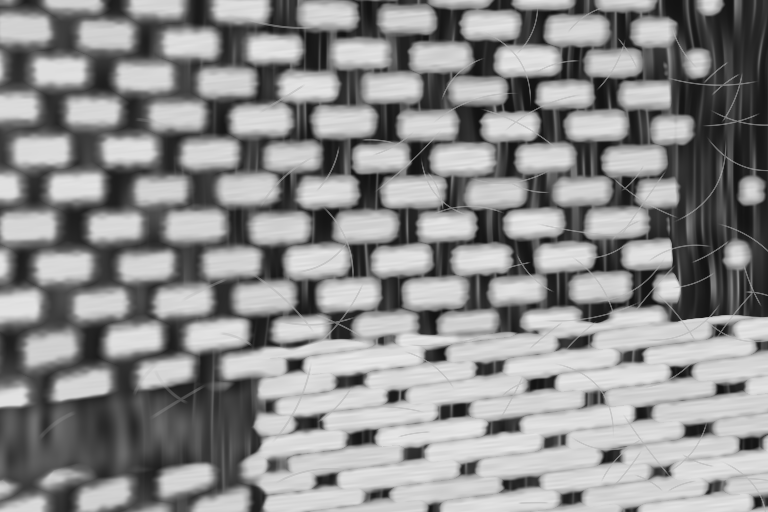
This texture is drawn by a WebGL 2 fragment shader. Its source:

```glsl
#version 300 es
precision highp float;
// Macro view of a woven cloth: a plain weave of plump pale threads over dark warp,
// a satin weave below, a bare dark strip at the right and a frayed pit at the left.
// Each weave is a sheared lattice of rounded boxes; focus softens toward the left.
uniform vec2 u_resolution;
out vec4 fragColor;

const float WARP_DARK = 0.07;
const float THREAD_EDGE = 0.50;
const float THREAD_LIGHT = 0.85;
const float HAIR_GRAY = 0.70;
const int HAIR_COUNT = 90;

float hash(vec2 p) {
  vec3 q = fract(p.xyx * vec3(0.1031, 0.1030, 0.0973));
  q += dot(q, q.yzx + 33.33);
  return fract((q.x + q.y) * q.z);
}

float noise(vec2 p) {
  vec2 i = floor(p), f = fract(p);
  f = f * f * (3.0 - 2.0 * f);
  vec2 e = vec2(0.0, 1.0);
  return mix(mix(hash(i), hash(i + e.yx), f.x),
             mix(hash(i + e.xy), hash(i + e.yy), f.x), f.y);
}

float roundBox(vec2 p, vec2 halfSize, float radius) {
  vec2 q = abs(p) - halfSize + radius;
  return length(max(q, 0.0)) + min(max(q.x, q.y), 0.0) - radius;
}

// Nearest thread float of a sheared lattice: x = signed distance, y = random tone.
vec2 weave(vec2 p, vec2 pitch, float shift, vec2 halfSize, float slant) {
  vec2 best = vec2(1.0, 0.0);
  float nearRow = floor(p.y / pitch.y + 0.5);
  for (int k = -1; k <= 1; k++) {
    float row = nearRow + float(k);
    float column = (p.x - shift * row) / pitch.x;
    vec2 id = vec2(floor(column + 0.5), row) + 40.0;
    vec2 jitter = vec2(hash(id), hash(id + 17.3)) - 0.5;
    vec2 q = vec2((column + 40.0 - id.x) * pitch.x, p.y - row * pitch.y);
    q -= jitter * pitch * vec2(0.07, 0.10);
    q.y += slant * q.x;
    vec2 size = halfSize * (1.0 + 0.14 * (hash(id + 5.7) - 0.5));
    float d = roundBox(q, size, 0.75 * size.y);
    if (d < best.x) best = vec2(d, hash(id + 9.1));
  }
  return best;
}

// Dark vertical warp strands with narrow glints.
float warpShade(vec2 p, float blur) {
  float bend = 0.02 * noise(p * vec2(8.0, 7.0));
  float strand = noise(vec2((p.x + bend) * 130.0, p.y * 9.0));
  float body = noise(vec2((p.x + bend) * 38.0, p.y * 12.0));
  float sharp = WARP_DARK + 0.16 * body * body + 0.42 * pow(strand, 4.0);
  return mix(sharp, 0.10 + 0.20 * body, smoothstep(0.005, 0.014, blur));
}

// Coverage of one curved stray fibre, chosen by its seed.
float hair(vec2 p, float seed, float width) {
  vec2 center = vec2(1.5 * sqrt(hash(vec2(seed, 1.0))), hash(vec2(seed, 2.0)));
  float angle = 2.4 * (hash(vec2(seed, 3.0)) - 0.5);
  float reach = mix(0.03, 0.10, hash(vec2(seed, 4.0)));
  float bend = 9.0 * (hash(vec2(seed, 5.0)) - 0.5);
  vec2 q = p - center;
  q = vec2(cos(angle) * q.x + sin(angle) * q.y, cos(angle) * q.y - sin(angle) * q.x);
  float slope = 2.0 * bend * q.x;
  float d = abs(q.y - bend * q.x * q.x) / sqrt(1.0 + slope * slope);
  return (1.0 - smoothstep(0.3 * width, width, d))
       * (1.0 - smoothstep(0.7 * reach, reach, abs(q.x)));
}

void main() {
  // Height units, y measured downward from the top edge.
  vec2 p = gl_FragCoord.xy / u_resolution.y;
  p.y = 1.0 - p.y;
  float blur = mix(0.016, 0.0042, smoothstep(0.0, 0.8, p.x));
  float wobble = 0.02 * (noise(p * 14.0) - 0.5);

  // Regions
  float satin = smoothstep(0.0, 0.02, p.y - 0.66 + 0.065 * (p.x - 0.59) + wobble)
              * smoothstep(0.49, 0.53, p.x + wobble);
  float strip = smoothstep(1.285, 1.31, p.x - 0.05 * p.y + wobble) * (1.0 - satin);
  float pit = smoothstep(0.765, 0.80, p.y + 0.1 * (p.x - 0.25) + wobble)
            * (1.0 - smoothstep(0.88, 0.93, p.y + 0.1 * (p.x - 0.25) + wobble))
            * (1.0 - smoothstep(0.47, 0.52, p.x + wobble));

  // Plain weave, its rows fanning out toward the left
  float tilt = 0.12 * (p.x - 0.25) * smoothstep(0.6, 0.8, p.y);
  float top = -0.023 + 0.106 * p.x - 0.031 * p.x * p.x;
  float rowHeight = 0.078 - 0.018 * p.x + 0.0046 * p.x * p.x;
  vec2 plainPos = vec2(p.x - 0.635, (p.y + tilt - top) / rowHeight * 0.068);
  vec2 plainSize = vec2(mix(0.062, 0.026, strip), 0.0325);
  vec2 plain = weave(plainPos, vec2(0.164, 0.068), 0.0676, plainSize, 0.05);
  plain.x += 0.1 * strip * step(0.45, plain.y) + 0.06 * pit;

  // Satin weave, long floats rising to the right
  vec2 satinPos = vec2(p.x - 1.0215, p.y - 0.803 + 0.085 * (p.x - 0.883));
  vec2 floats = weave(satinPos, vec2(0.277, 0.038), 0.1035, vec2(0.118, 0.026), 0.04);
  vec2 thread = mix(plain, floats, satin);

  // Thread shading: rounded profile, fine fibres and tone of each float
  float fuzz = 0.005 * (noise(p * vec2(60.0, 110.0)) - 0.5);
  float depth = -thread.x + fuzz;
  float profile = smoothstep(-0.003, mix(0.021, 0.014, satin), depth);
  float streak = noise(vec2(p.x * 22.0, (p.y + 0.1 * p.x) * 230.0)) - 0.5;
  float light = mix(THREAD_EDGE + 0.07 * satin, THREAD_LIGHT, profile);
  light += 0.07 * (thread.y - 0.5) + 0.08 * streak * (1.0 - 50.0 * blur);
  float shade = warpShade(p, blur) + 0.16 * pit * noise(p * vec2(45.0, 18.0));
  shade = mix(shade, light, smoothstep(-blur, blur, depth));

  // Stray fibres
  float hairs = 0.0;
  for (int i = 0; i < HAIR_COUNT; i++)
    hairs = max(hairs, hair(p, float(i) + 3.0, 0.0022 + 0.3 * (blur - 0.0042)));
  shade = mix(shade, HAIR_GRAY, hairs * mix(0.55, 0.2, smoothstep(0.005, 0.014, blur)));
  fragColor = vec4(vec3(clamp(shade, 0.0, 1.0)), 1.0);
}
```
